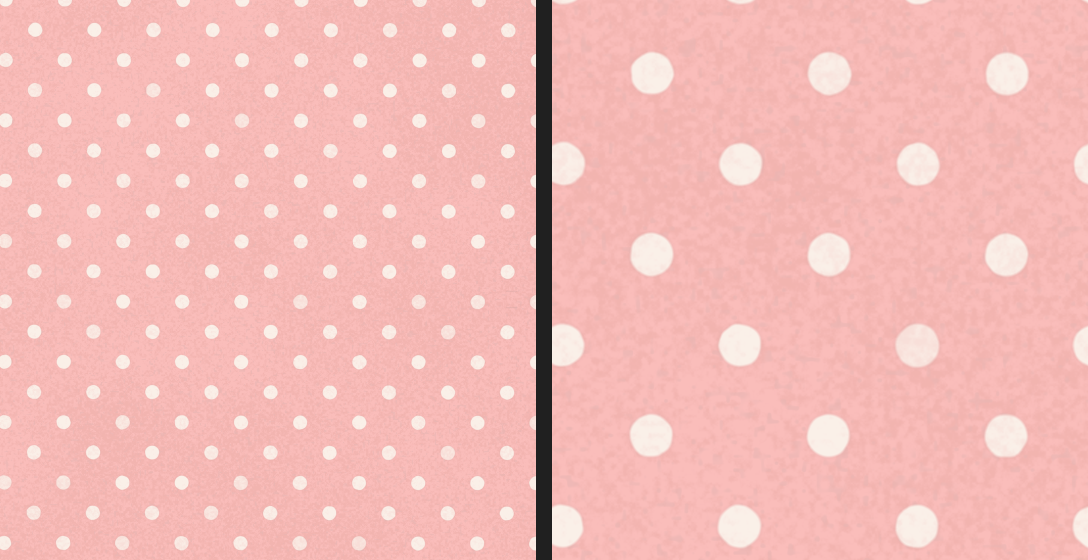
Left, the full canvas; right, a detail of the centre.
Give the GLSL for this pattern, as a WebGL 2 fragment shader.

```glsl
#version 300 es
precision highp float;

uniform vec2 u_resolution;
out vec4 fragColor;

// Lengths are fractions of the canvas height.
const vec2 PITCH = vec2(0.1056, 0.1078);
const vec2 FIRST_DOT = vec2(0.0072, 0.0306);
const vec2 SKEW = vec2(0.0032, -0.0014);
const float DOT_RADIUS = 0.0126;
const float RADIUS_VARIATION = 0.0003;
const float EDGE_SOFTNESS = 0.0011;
const float EDGE_WOBBLE = 0.0008;
const float DOT_FADE = 0.13;
const float RIM_STRENGTH = 0.16;
const float GRAIN_SCALE = 270.0;
const float BLOTCH_SCALE = 5.0;
const vec2 SCRATCH_START = vec2(0.905, 0.4505);
const float SCRATCH_LENGTH = 0.018;
const float SCRATCH_GAP = 0.0295;

const vec3 PINK_LIGHT = vec3(0.98, 0.74, 0.73);
const vec3 PINK_SHADE = vec3(0.95, 0.705, 0.688);
const vec3 PINK_DUSTY = vec3(0.91, 0.71, 0.70);
const vec3 CREAM = vec3(0.98, 0.94, 0.91);
const vec3 CREAM_SHADE = vec3(0.975, 0.895, 0.87);

float hash(vec2 p) {
    vec3 q = fract(vec3(p.xyx) * 0.1031);
    q += dot(q, q.yzx + 33.33);
    return fract((q.x + q.y) * q.z);
}

float noise(vec2 p) {
    vec2 cell = floor(p);
    vec2 f = fract(p);
    f = f * f * (3.0 - 2.0 * f);
    float low = mix(hash(cell), hash(cell + vec2(1.0, 0.0)), f.x);
    float high = mix(hash(cell + vec2(0.0, 1.0)), hash(cell + 1.0), f.x);
    return mix(low, high, f.y);
}

// Three octaves, normalised to 0..1.
float fbm(vec2 p) {
    float sum = 0.0;
    float weight = 0.5;
    for (int i = 0; i < 3; i++) {
        sum += weight * noise(p);
        p = p * 2.03 + 17.3;
        weight *= 0.5;
    }
    return sum / 0.875;
}

// Distance to the nearest dot centre (x) and that dot's random seed (y).
vec2 nearestDot(vec2 p) {
    vec2 nearest = vec2(1e3, 0.0);
    for (int i = 0; i < 2; i++) {
        float shift = 0.5 * float(i);
        vec2 id = floor(p / PITCH - shift + 0.5) + shift;
        float d = length(p - id * PITCH);
        if (d < nearest.x) nearest = vec2(d, hash(id * 2.0 + 41.0));
    }
    return nearest;
}

float segmentDistance(vec2 p, vec2 start, float len) {
    p -= start;
    return length(vec2(p.x - clamp(p.x, 0.0, len), p.y));
}

void main() {
    vec2 uv = gl_FragCoord.xy / u_resolution.y;
    float pixel = 1.0 / u_resolution.y;

    // Paper ground: fine grain over broad, soft blotches
    float grain = fbm(uv * GRAIN_SCALE);
    float blotch = fbm(uv * BLOTCH_SCALE + 7.0);
    float shade = 0.46 + 1.5 * (grain - 0.5) + 0.7 * (blotch - 0.5);
    vec3 color = mix(PINK_LIGHT, PINK_SHADE, smoothstep(0.1, 0.9, shade));
    float speck = noise(uv * GRAIN_SCALE * 0.9 + 91.0);
    color = mix(color, PINK_DUSTY, 0.6 * smoothstep(0.72, 0.95, speck));

    // Slightly skewed, staggered dot lattice
    vec2 p = uv - FIRST_DOT;
    p -= SKEW * p.yx;
    vec2 spot = nearestDot(p);
    float radius = DOT_RADIUS + RADIUS_VARIATION * (spot.y - 0.5);
    float d = spot.x - radius + EDGE_WOBBLE * (noise(uv * 180.0) - 0.5);

    // Dusty rim, then the printed dot with uneven cover
    float rim = 1.0 - smoothstep(0.0, 0.0028, abs(d));
    color = mix(color, PINK_DUSTY * 0.92, RIM_STRENGTH * rim);
    float edge = max(EDGE_SOFTNESS, 0.75 * pixel);
    float cover = 1.0 - smoothstep(-edge, edge, d);
    float fade = DOT_FADE * smoothstep(0.75, 1.0, spot.y);
    float dotTone = smoothstep(0.35, 0.85, grain * 0.7 + spot.y * 0.3);
    vec3 dotColor = mix(CREAM, CREAM_SHADE, dotTone);
    color = mix(color, dotColor, cover * (1.0 - fade));

    // Two faint scratches near the right edge
    for (int i = 0; i < 2; i++) {
        vec2 start = SCRATCH_START + vec2(0.0, SCRATCH_GAP * float(i));
        float scratch = segmentDistance(uv, start, SCRATCH_LENGTH);
        float mark = 1.0 - smoothstep(0.0, max(0.0014, pixel), scratch);
        color = mix(color, PINK_DUSTY * 0.93, 0.5 * mark);
    }

    fragColor = vec4(color, 1.0);
}
```
